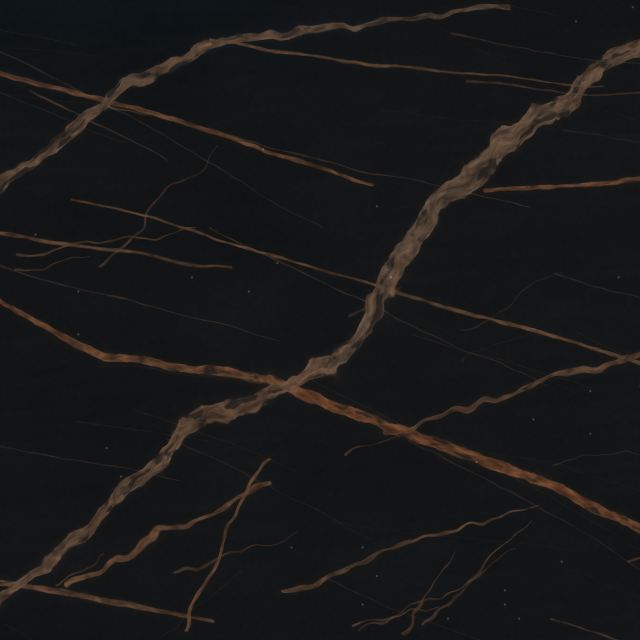
Reproduce this texture procedurally as a Shadertoy shader.

```glsl
// Polished black marble crossed by rough umber veins, rust seams and fine hairlines.

float hash(vec2 cell) {
    uvec2 u = uvec2(ivec2(cell)) * uvec2(1597334673u, 3812015801u);
    uint n = (u.x ^ u.y) * 1597334673u;
    n = (n ^ (n >> 15)) * 2246822519u;
    return float((n ^ (n >> 13)) >> 8) / 16777216.0;
}

float noise(vec2 p) {
    vec2 i = floor(p), f = fract(p);
    f = f * f * (3.0 - 2.0 * f);
    return mix(mix(hash(i), hash(i + vec2(1, 0)), f.x),
               mix(hash(i + vec2(0, 1)), hash(i + vec2(1, 1)), f.x), f.y);
}

float fbm(vec2 p) {
    return 0.55 * noise(p) + 0.3 * noise(p * 2.1 + 17.0) + 0.15 * noise(p * 4.3 + 41.0);
}

vec2 wobble(vec2 p) {
    return vec2(noise(p), noise(p + 73.0)) - 0.5;
}

// Tapered mineral seam from a to b; halfWidth holds the start and end values.
void vein(inout vec3 stone, vec2 p, vec2 a, vec2 b, vec2 halfWidth, float rust, float opacity) {
    vec2 ab = b - a, dir = normalize(ab);
    float t = clamp(dot(p - a, ab) / dot(ab, ab), 0.0, 1.0);
    float d = distance(p, a + ab * t);
    float radius = mix(halfWidth.x, halfWidth.y, t);
    if (d > radius * 1.6 + 0.02) return;

    // Ragged outline and a faint stain beside it
    float thick = smoothstep(0.003, 0.009, radius);
    radius *= 0.5 + 0.9 * fbm(p * 42.0);
    float soft = 0.0014;
    float cover = smoothstep(radius + soft, radius - soft, d);
    stone += vec3(0.035, 0.026, 0.02) * opacity * exp(-max(d - radius, 0.0) / 0.004)
           * smoothstep(0.0, 0.006, radius);

    // Grain runs along the seam, with black pits in the wide parts
    vec2 local = vec2(dot(p, dir), dot(p, vec2(-dir.y, dir.x)));
    float grain = fbm(local * vec2(55, 150));
    float pits = smoothstep(0.25, 0.46, fbm(local * vec2(38, 95) + 9.0));
    vec3 mineral = mix(vec3(0.33, 0.27, 0.22), vec3(0.37, 0.235, 0.155), rust);
    mineral *= 0.5 + 0.95 * grain;
    cover *= mix(0.75 + 0.25 * pits, 0.25 + 0.75 * pits, thick);
    stone = mix(stone, mineral, cover * opacity);
}

void mainImage(out vec4 fragColor, in vec2 fragCoord) {
    vec2 p = fragCoord / min(iResolution.x, iResolution.y);

    // Nearly black ground, cooler toward the upper left
    float cloud = fbm(p * 8.0), streak = noise(vec2(p.x + p.y * 3.0, p.y - p.x * 0.1) * vec2(9, 80));
    vec3 stone = vec3(0.062, 0.066, 0.070) + 0.018 * cloud + 0.008 * streak;
    stone += 0.008 * (noise(p * 170.0) - 0.5);
    stone += vec3(-0.022, -0.003, 0.009) * smoothstep(0.75, 1.05, p.y) * smoothstep(0.9, 0.2, p.x);

    // Rough warp for rising veins, calm warp for falling seams
    vec2 warp = 0.035 * wobble(p * 5.0) + 0.02 * wobble(p * 16.0) + 0.010 * wobble(p * 45.0);
    vec2 rough = p + warp;
    vec2 calm = p + 0.028 * wobble(p * 3.5 + 30.0) + 0.007 * wobble(p * 14.0) + 0.0025 * wobble(p * 50.0);

    // Scattered hairlines, mostly falling to the right
    for (int i = 0; i < 34; i++) {
        float k = float(i);
        vec2 start = vec2(hash(vec2(k, 1)) * 1.2 - 0.3, hash(vec2(k, 2)) * 1.1);
        float angle = -0.08 - 0.45 * hash(vec2(k, 3));
        float span = 0.2 + 0.5 * hash(vec2(k, 4));
        float strength = hash(vec2(k, 5));
        vein(stone, calm, start, start + span * vec2(cos(angle), sin(angle)),
             vec2(0.0012, 0.0004) * (0.5 + strength), 0.4, 0.1 + 0.5 * strength * strength);
    }

    // Short branching cracks, densest in the lower half
    for (int i = 0; i < 18; i++) {
        float k = float(i) + 50.0;
        vec2 start = vec2(hash(vec2(k, 1)), 0.6 * pow(hash(vec2(k, 2)), 1.4));
        float angle = 0.15 + 0.85 * hash(vec2(k, 3));
        float span = 0.08 + 0.2 * hash(vec2(k, 4));
        float strength = hash(vec2(k, 5));
        vein(stone, rough, start, start + span * vec2(cos(angle), sin(angle)),
             vec2(0.0018, 0.0005) * (0.4 + strength), 0.5, 0.2 + 0.5 * strength);
    }

    // Medium seams falling across the slab
    vein(stone, calm, vec2(-0.05, 0.90), vec2(0.58, 0.72), vec2(0.0042, 0.0030), 0.8, 0.9);
    vein(stone, calm, vec2(-0.05, 0.65), vec2(0.36, 0.58), vec2(0.0028, 0.0020), 0.6, 0.8);
    vein(stone, calm, vec2(0.12, 0.69), vec2(1.05, 0.42), vec2(0.0016, 0.0034), 0.6, 0.85);
    vein(stone, calm, vec2(0.32, 0.935), vec2(0.95, 0.87), vec2(0.0028, 0.0010), 0.6, 0.8);
    vein(stone, calm, vec2(0.76, 0.71), vec2(1.05, 0.725), vec2(0.0028, 0.0040), 0.8, 0.9);
    vein(stone, calm, vec2(-0.05, 0.09), vec2(0.34, 0.03), vec2(0.0060, 0.0025), 0.6, 0.85);

    // Crooked side branches
    vein(stone, rough, vec2(0.10, 0.08), vec2(0.43, 0.24), vec2(0.0045, 0.0030), 0.6, 0.9);
    vein(stone, rough, vec2(0.28, 0.02), vec2(0.42, 0.28), vec2(0.0040, 0.0025), 0.6, 0.85);
    vein(stone, rough, vec2(0.45, 0.07), vec2(0.84, 0.21), vec2(0.0042, 0.0010), 0.5, 0.8);
    vein(stone, rough, vec2(0.62, 0.33), vec2(1.03, 0.46), vec2(0.0040, 0.0050), 0.5, 0.85);
    vein(stone, rough, vec2(0.32, 0.94), vec2(0.80, 1.01), vec2(0.0075, 0.0035), 0.2, 0.85);

    // Rust seam across the middle
    vein(stone, calm, vec2(-0.03, 0.56), vec2(0.17, 0.44), vec2(0.0030, 0.0055), 0.9, 0.9);
    vein(stone, calm, vec2(0.17, 0.44), vec2(0.43, 0.40), vec2(0.0070, 0.0085), 0.8, 0.9);
    vein(stone, calm, vec2(0.43, 0.40), vec2(1.04, 0.16), vec2(0.0095, 0.0075), 1.0, 0.95);

    // Great umber veins rising to the right
    vein(stone, rough, vec2(-0.03, 0.70), vec2(0.32, 0.94), vec2(0.0105, 0.0085), 0.2, 0.9);
    vein(stone, rough, vec2(-0.03, 0.04), vec2(0.20, 0.21), vec2(0.0070, 0.0100), 0.3, 0.9);
    vein(stone, rough, vec2(0.20, 0.21), vec2(0.29, 0.33), vec2(0.0100, 0.0150), 0.2, 0.95);
    vein(stone, rough, vec2(0.29, 0.33), vec2(0.53, 0.43), vec2(0.0150, 0.0130), 0.3, 0.95);
    vein(stone, rough, vec2(0.53, 0.43), vec2(0.78, 0.77), vec2(0.0110, 0.0180), 0.1, 0.95);
    vein(stone, rough, vec2(0.78, 0.77), vec2(1.05, 0.95), vec2(0.0190, 0.0130), 0.2, 0.95);

    // Sparse pale mineral flecks
    vec2 cell = floor(p * 45.0), offset = fract(p * 45.0) - 0.5;
    float fleck = step(0.988, hash(cell + 200.0)) * smoothstep(0.13, 0.03, length(offset));
    stone += 0.16 * fleck;

    fragColor = vec4(stone, 1.0);
}
```
